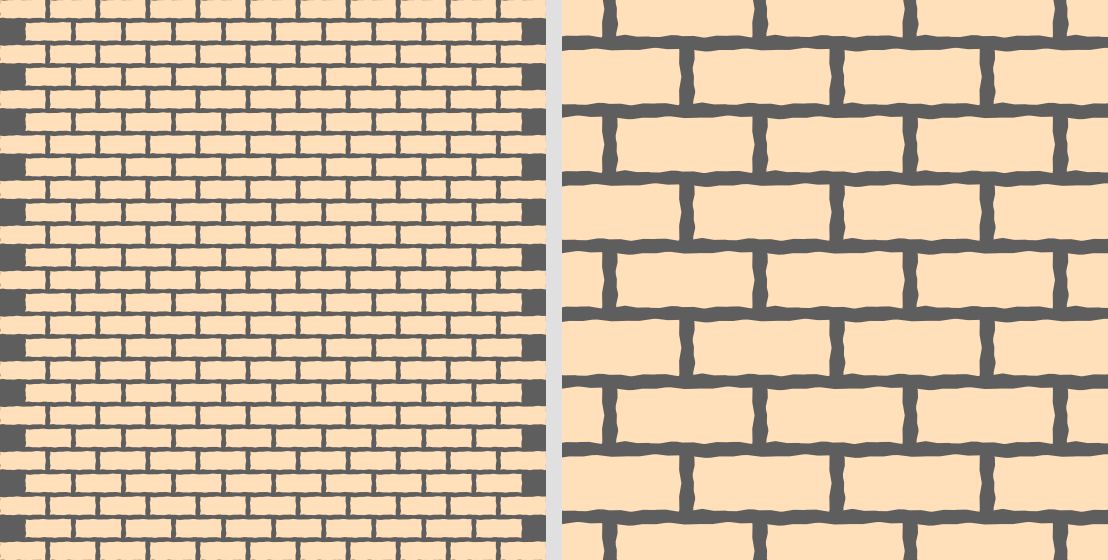
Left, the full canvas; right, a detail of the centre.
This pattern is drawn by a Shadertoy shader. Its source:

```glsl
const vec3 BRICK = vec3(1.0, 0.88, 0.73);
const vec3 MORTAR = vec3(0.37);
const vec2 COUNT = vec2(11.0, 25.0);    // bricks in a full row, rows
const vec2 JOINT = vec2(0.0085, 0.008); // mortar width, in canvas heights
const float WOBBLE = 0.0009;            // depth of the uneven edges

// Triangle wave from -1 to 1, period 1
float zigzag(float x) {
    return abs(fract(x) - 0.5) * 4.0 - 1.0;
}

// Two layered waves give a straight-cut, irregular edge
float roughEdge(float t, float frequency, float phase) {
    return 0.65 * zigzag(t * frequency + phase)
         + 0.35 * zigzag(t * frequency * 2.3 + phase * 1.7);
}

// Approximate signed distance to a hand-cut brick centred at the origin
float brickDistance(vec2 q, vec2 halfSize, float wobble) {
    vec2 t = q / halfSize * 0.5;
    float right  =  q.x - halfSize.x - wobble * 1.2 * roughEdge(t.y, 0.9, 0.0);
    float left   = -q.x - halfSize.x - wobble * roughEdge(t.y, 1.4, 0.85);
    float top    =  q.y - halfSize.y - wobble * (roughEdge(t.x, 2.1, 0.3) + t.x);
    float bottom = -q.y - halfSize.y - wobble * roughEdge(t.x, 2.6, 0.65);
    return max(max(left, right), max(top, bottom));
}

// Running bond: alternate rows are shifted and hold one brick fewer
float wallDistance(vec2 p, vec2 pitch, vec2 joint) {
    p += 0.5 * joint;
    float row = floor(p.y / pitch.y);
    float odd = mod(row, 2.0);
    p.x -= odd * pitch.x * 0.513;

    float column = clamp(floor(p.x / pitch.x), 0.0, COUNT.x - 1.0 - odd);
    vec2 q = p - (vec2(column, row) + 0.5) * pitch;
    return brickDistance(q, 0.5 * (pitch - joint), WOBBLE);
}

void mainImage(out vec4 fragColor, in vec2 fragCoord) {
    vec2 canvas = iResolution.xy / iResolution.y;
    vec2 pitch = (canvas + JOINT) / COUNT;
    float d = wallDistance(fragCoord / iResolution.y, pitch, JOINT);

    // One-pixel edge smoothing
    float coverage = clamp(0.5 - d * iResolution.y, 0.0, 1.0);
    fragColor = vec4(mix(MORTAR, BRICK, coverage), 1.0);
}
```
